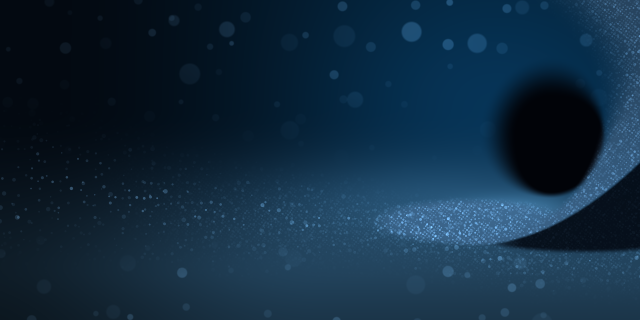
This background is drawn by a Shadertoy shader. Its source:

```glsl
const vec3 NIGHT = vec3(0.010, 0.035, 0.065);
const vec3 DEEP_BLUE = vec3(0.025, 0.215, 0.360);
const vec3 FLOOR_BLUE = vec3(0.135, 0.265, 0.365);
const vec3 SAND = vec3(0.230, 0.385, 0.530);
const vec3 SPARK = vec3(0.520, 0.740, 0.930);
const vec3 VOID_COLOR = vec3(0.004, 0.010, 0.030);

vec3 hash3(vec2 cell) {
    vec3 h = fract(cell.xyx * vec3(0.1031, 0.1030, 0.0973));
    h += dot(h, h.yxz + 33.33);
    return fract((h.xxy + h.yzz) * h.zyx);
}

float glow(vec2 p, vec2 center, vec2 size) {
    vec2 q = (p - center) / size;
    return exp(-dot(q, q));
}

// One randomly sized disc in some of the cells of a grid
float discs(vec2 p, float cellSize, float maxRadius, float density, float blur) {
    vec2 g = p / cellSize;
    vec2 id = floor(g);
    vec3 place = hash3(id + 17.0);
    vec3 kind = hash3(id + 71.0);
    float radius = maxRadius * mix(0.4, 1.0, kind.x);
    float edge = blur / cellSize;
    float margin = min(radius + edge, 0.5);
    float d = length(fract(g) - mix(vec2(margin), vec2(1.0 - margin), place.xy));
    float disc = 1.0 - smoothstep(radius - edge, radius + edge, d);
    return disc * step(1.0 - density, kind.y) * mix(0.25, 1.0, kind.z * kind.z);
}

// Fine glitter from two turned cell grids
float glitter(vec2 p, float size, float blur) {
    vec2 turned = mat2(0.8, 0.6, -0.6, 0.8) * p;
    return discs(turned, size, 0.42, 0.75, blur)
         + discs(turned.yx + 3.7, size * 1.6, 0.36, 0.5, blur);
}

vec3 backdrop(vec2 p) {
    vec3 color = mix(NIGHT, DEEP_BLUE * 0.62, smoothstep(0.1, 1.5, p.x));
    color = mix(color, DEEP_BLUE, 0.85 * glow(p, vec2(1.55, 0.67), vec2(0.5, 0.38)));
    float ground = 1.0 - smoothstep(0.12, 0.66, p.y);
    float lit = mix(0.42, 1.0, smoothstep(-0.1, 1.0, p.x));
    color = mix(color, FLOOR_BLUE * lit, ground);
    color += vec3(0.07, 0.11, 0.14) * glow(p, vec2(1.35, 0.37), vec2(0.5, 0.13));
    return color * mix(0.76, 1.0, smoothstep(-0.05, 0.2, p.y));
}

// Opening: crisp at lower right, blurred toward upper left
float opening(vec2 p) {
    vec2 q = (p - vec2(1.722, 0.575)) / vec2(0.165, 0.185);
    float d = length(q);
    float facing = dot(q / max(d, 0.001), vec2(0.7, -0.7));
    float blur = mix(0.36, 0.06, smoothstep(-0.7, 0.7, facing));
    return 1.0 - smoothstep(1.0 - blur, 1.0 + blur, d);
}

// Height of the outer rim of the curled sheet
float rimHeight(float x) {
    float t = x - 1.52;
    return 0.237 + 0.11 * t + 0.88 * t * t;
}

float sheet(vec2 p, float rim) {
    float inner = length((p - vec2(1.5, 0.64)) / vec2(0.375, 0.37)) - 1.0;
    float lift = smoothstep(0.35, 0.85, p.y);
    float inside = smoothstep(-0.01, mix(0.07, 0.5, lift * lift), inner);
    float start = mix(1.38, 1.58, lift);
    float fade = smoothstep(start, start + mix(0.17, 0.3, lift), p.x);
    return inside * fade * smoothstep(-0.006, 0.008, p.y - rim);
}

float shadow(vec2 p, float rim) {
    float base = 0.210 + 0.25 * (p.x - 1.83) * (p.x - 1.83);
    return smoothstep(-0.006, 0.014, p.y - base)
         * (1.0 - smoothstep(-0.008, 0.006, p.y - rim))
         * smoothstep(1.48, 1.64, p.x);
}

void mainImage(out vec4 fragColor, in vec2 fragCoord) {
    vec2 p = fragCoord / iResolution.y;
    float pixel = 1.0 / iResolution.y;
    float fine = max(0.0012, 0.6 * pixel);
    float rim = rimHeight(p.x);
    float grain = glitter(p, 0.0085, fine);

    // Space, opening and cast shadow
    vec3 color = backdrop(p);
    float hole = opening(p);
    color = mix(color, VOID_COLOR, hole);
    float shade = shadow(p, rim);
    color = mix(color, vec3(0.016, 0.045, 0.085) + 0.05 * grain * SPARK, 0.93 * shade);

    // Pool of glitter in front of the opening
    float pool = length((p - vec2(1.47, 0.307)) / vec2(0.31, 0.074));
    float poolMask = (1.0 - smoothstep(0.72, 1.08, pool)) * (1.0 - shade);
    float spill = glow(p, vec2(1.62, 0.345), vec2(0.17, 0.045)) * (1.0 - hole) * (1.0 - shade);
    color += vec3(0.12, 0.18, 0.22) * spill;
    color = mix(color, SAND * 1.05 + 0.38 * grain * SPARK, 0.85 * poolMask);

    // Curled sheet
    float band = sheet(p, rim);
    float upper = smoothstep(0.3, 0.9, p.y);
    vec3 sand = SAND * mix(0.98, 0.72, upper) + 0.26 * grain * SPARK;
    color = mix(color, sand, 0.92 * band);

    // Dust drifting along the floor
    float openFloor = (1.0 - hole) * (1.0 - shade) * (1.0 - band);
    float trail = 0.42 - 0.12 * p.x + 0.015 * sin(p.x * 7.0);
    float spread = mix(0.13, 0.075, smoothstep(0.0, 1.4, p.x));
    float dust = exp(-pow((p.y - trail) / spread, 2.0)) * openFloor;
    float motes = 0.55 * discs(p, 0.022, 0.22, 0.4, fine)
                + 0.55 * discs(p + 5.3, 0.043, 0.17, 0.4, 0.002)
                + 0.9 * discs(p + 9.1, 0.11, 0.055, 0.4, 0.002);
    color += SPARK * dust * (0.6 * motes + 0.11 * grain * smoothstep(0.2, 1.1, p.x));

    // Blurred lights in the air and near the lens
    float air = smoothstep(0.42, 0.9, p.y) * mix(0.35, 1.0, glow(p, vec2(1.2, 1.0), vec2(0.6, 0.6)));
    float near = 1.0 - smoothstep(0.05, 0.32, p.y);
    float lights = 0.20 * discs(p + 2.4, 0.19, 0.18, 0.55, 0.004)
                 + 0.26 * discs(p + 7.8, 0.105, 0.17, 0.45, 0.003);
    color += SPARK * lights * (air + 0.8 * near) * openFloor;

    fragColor = vec4(clamp(color, 0.0, 1.0), 1.0);
}
```
